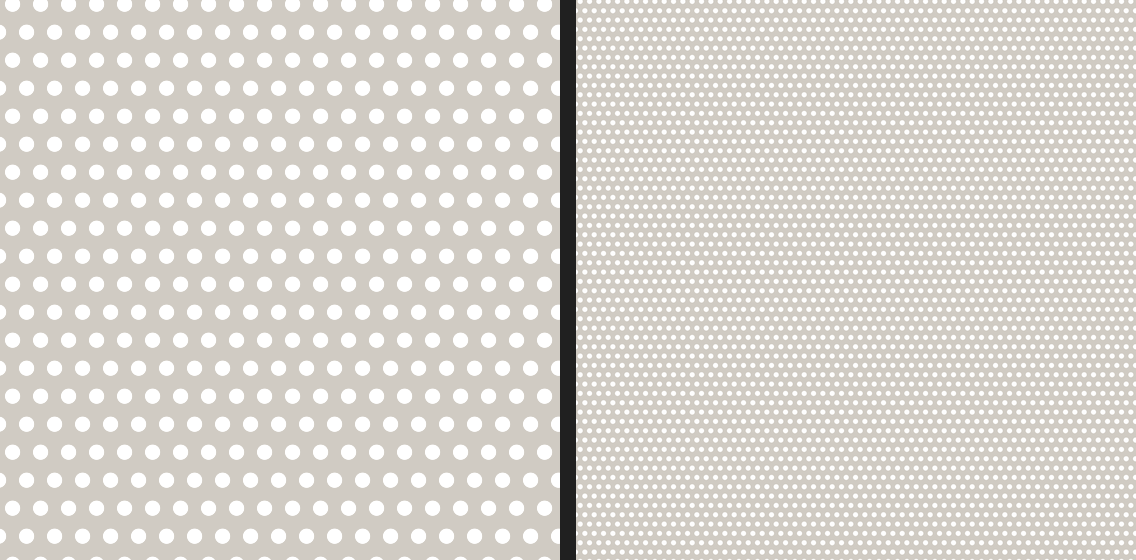
Left: one tile. Right: repeated 3 by 3.
A WebGL 2 fragment shader for this pattern:

```glsl
#version 300 es
precision highp float;

#define REPEATS 20.0
#define DOT_RADIUS 0.272
#define ROW_SHIFT 0.5
#define PHASE vec2(0.45, 0.85)
#define GROUND_COLOR vec3(0.816, 0.796, 0.765)
#define DOT_COLOR vec3(1.0)

uniform vec2 u_resolution;
out vec4 fragColor;

// Signed distance, in cells, to the nearest dot of the staggered grid
float dotDistance(vec2 cellPos) {
    float row = floor(cellPos.y + 0.5);
    float isEvenRow = 1.0 - mod(row, 2.0);
    cellPos.x -= ROW_SHIFT * isEvenRow;
    vec2 fromCenter = fract(cellPos + 0.5) - 0.5;
    return length(fromCenter) - DOT_RADIUS;
}

void main() {
    vec2 uv = gl_FragCoord.xy / u_resolution;
    float dist = dotDistance(uv * REPEATS - PHASE);

    // Edge smoothing one pixel wide
    float pixel = REPEATS / min(u_resolution.x, u_resolution.y);
    float coverage = 1.0 - smoothstep(-0.5 * pixel, 0.5 * pixel, dist);

    fragColor = vec4(mix(GROUND_COLOR, DOT_COLOR, coverage), 1.0);
}
```
